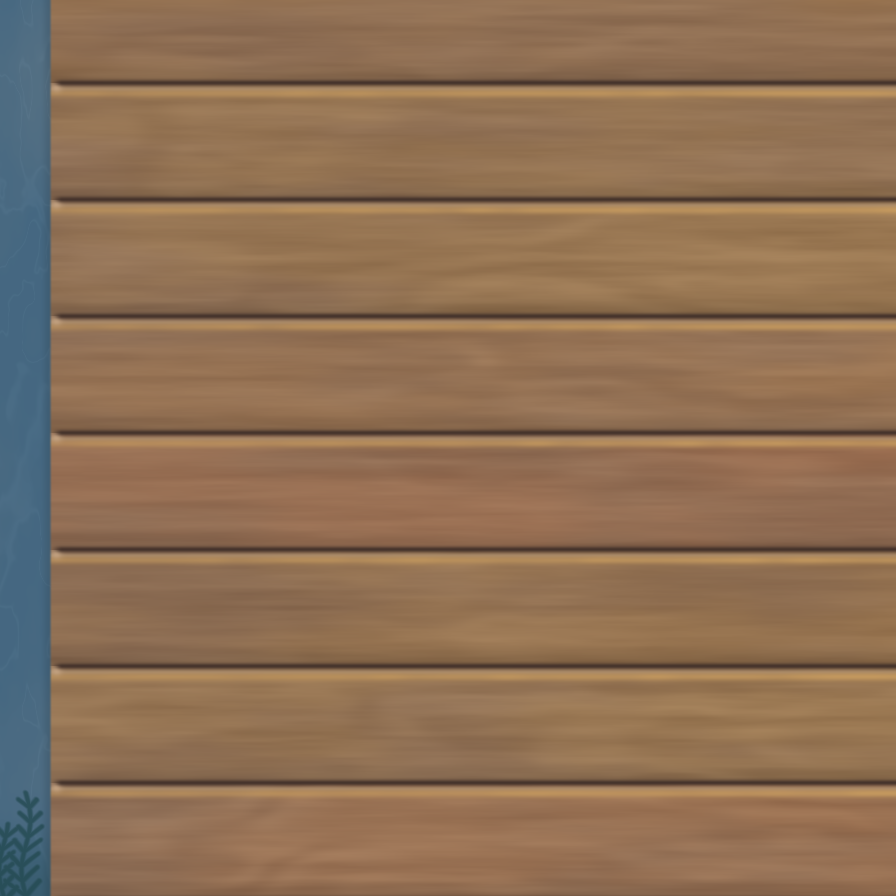
This texture is drawn by a three.js fragment shader. Its source:

```glsl
// Eight horizontal wooden planks with bevelled seams beside a weathered blue strip.
varying vec2 vUv;

const float PITCH = 0.1302;      // plank height
const float FIRST_SEAM = 0.0925; // distance of the first seam from the top
const float WOOD_LEFT = 0.056;   // where the planks begin

const vec3 TAN = vec3(0.610, 0.475, 0.325);
const vec3 RUSSET = vec3(0.605, 0.425, 0.315);
const vec3 UMBER = vec3(0.545, 0.425, 0.335);
const vec3 GAP = vec3(0.25, 0.185, 0.16);
const vec3 PALE_EDGE = vec3(0.66, 0.55, 0.44);
const vec3 GOLD_EDGE = vec3(0.77, 0.60, 0.37);
const vec3 BLUE = vec3(0.27, 0.405, 0.505);
const vec3 MIST = vec3(0.35, 0.45, 0.52);
const vec3 LEAF = vec3(0.14, 0.29, 0.32);

float hash(vec2 p) {
  p = fract(p * vec2(0.1031, 0.1137));
  p += dot(p, p.yx + 33.33);
  return fract((p.x + p.y) * p.x * 17.3);
}

float noise(vec2 p) {
  vec2 i = floor(p), f = fract(p);
  f = f * f * (3.0 - 2.0 * f);
  float low = mix(hash(i), hash(i + vec2(1.0, 0.0)), f.x);
  float high = mix(hash(i + vec2(0.0, 1.0)), hash(i + vec2(1.0)), f.x);
  return mix(low, high, f.y);
}

float fbm(vec2 p) {
  float sum = 0.0, weight = 0.5;
  for (int i = 0; i < 4; i++) {
    sum += weight * noise(p);
    p = p * 2.03 + 7.1;
    weight *= 0.5;
  }
  return sum;
}

float bump(float x, float center, float width) {
  float d = (x - center) / width;
  return exp(-d * d);
}

float segment(vec2 p, vec2 a, vec2 b) {
  vec2 pa = p - a, ba = b - a;
  return length(pa - ba * clamp(dot(pa, ba) / dot(ba, ba), 0.0, 1.0));
}

// Long fibres plus contour lines that bend into arches
float woodGrain(vec2 p, float id) {
  vec2 q = p + vec2(id * 13.7, id * 5.3);
  float warp = fbm(q * vec2(2.5, 1.3));
  float rings = sin(6.2832 * (warp * 5.0 + p.y * 1.6));
  float streaks = fbm(q * vec2(4.0, 11.0)) - 0.47;
  float fibres = noise(q * vec2(22.0, 32.0)) - 0.5;
  float figure = smoothstep(0.3, 0.65, noise(q * vec2(3.0, 0.8) + 4.0));
  return 0.014 * rings * figure + 0.10 * streaks + 0.014 * fibres;
}

vec3 plank(float x, float y, float id) {
  float red = 0.95 * bump(id, 3.8, 0.8) + 0.65 * step(6.5, id) + 0.2 * step(id, 0.5);
  float cloud = fbm(vec2(x * 3.0 + id * 9.1, y * 1.8 + id * 4.7));
  float shade = smoothstep(0.3, 0.7, cloud) * 0.55 + 0.35 * (1.0 - x);
  vec3 color = mix(TAN, RUSSET, clamp(red, 0.0, 1.0));
  color = mix(color, UMBER, shade);
  color += woodGrain(vec2(x, y), id) * vec3(1.0, 0.95, 0.8);
  color += (hash(vec2(id, 3.0)) - 0.5) * 0.018;
  color *= 1.0 - 0.10 * smoothstep(0.78, 0.98, y);

  // Rounded top edge, with a bright corner at the left end
  float wobble = 0.85 + 0.3 * noise(vec2(x * 30.0, id * 8.0));
  color = mix(color, PALE_EDGE, 0.75 * bump(y, 0.052, 0.022));
  color = mix(color, GOLD_EDGE, (0.55 + 0.3 * x) * wobble * bump(y, 0.090, 0.036));
  float corner = bump(x, WOOD_LEFT + 0.007, 0.006) * bump(y, 0.035, 0.045);
  color = mix(color, PALE_EDGE * 1.2, 0.8 * corner);

  // Dark gap shared with the neighbouring plank
  float gap = bump(min(y, 1.0 - y), 0.0, 0.026);
  gap *= smoothstep(WOOD_LEFT, WOOD_LEFT + 0.014, x);
  return mix(color, GAP, 0.92 * gap);
}

// Distance to a stem with paired upward leaflets
float frond(vec2 p, vec2 base, float height) {
  float d = segment(p, base, base + vec2(0.0, height));
  for (int i = 0; i < 7; i++) {
    float t = float(i) / 7.0;
    vec2 node = base + vec2(0.0, height * t);
    vec2 tip = node + vec2(0.019, 0.017) * (1.0 - 0.55 * t);
    vec2 mirrored = vec2(base.x + abs(p.x - base.x), p.y);
    d = min(d, segment(mirrored, node, tip));
  }
  return d;
}

vec3 blueStrip(vec2 p) {
  float blotch = fbm(p * vec2(24.0, 11.0));
  float haze = 0.55 * bump(p.y, 0.90, 0.11) + 0.3 * bump(p.y, 0.16, 0.08);
  vec3 color = mix(BLUE, MIST, clamp(haze + (blotch - 0.45) * 0.7, 0.0, 1.0));
  float scratch = bump(noise(p * vec2(45.0, 17.0) + blotch * 3.0), 0.5, 0.035);
  color += 0.018 * scratch;
  vec2 bent = p + vec2(0.005 * sin(p.y * 55.0), 0.0);
  float d = min(frond(bent, vec2(0.029, 0.0), 0.115), frond(bent, vec2(0.004, -0.02), 0.10));
  color = mix(color, LEAF, 0.35 * smoothstep(0.10, 0.0, p.y));
  color = mix(color, LEAF, 0.8 * (1.0 - smoothstep(0.001, 0.0045, d)));
  return color * (1.0 - 0.10 * smoothstep(WOOD_LEFT - 0.012, WOOD_LEFT, p.x));
}

void main() {
  float row = (1.0 - vUv.y - FIRST_SEAM) / PITCH + 1.0;
  vec3 wood = plank(vUv.x, fract(row), floor(row));
  float edge = smoothstep(WOOD_LEFT - 0.0015, WOOD_LEFT + 0.0025, vUv.x);
  gl_FragColor = vec4(mix(blueStrip(vUv), wood, edge), 1.0);
}
```
